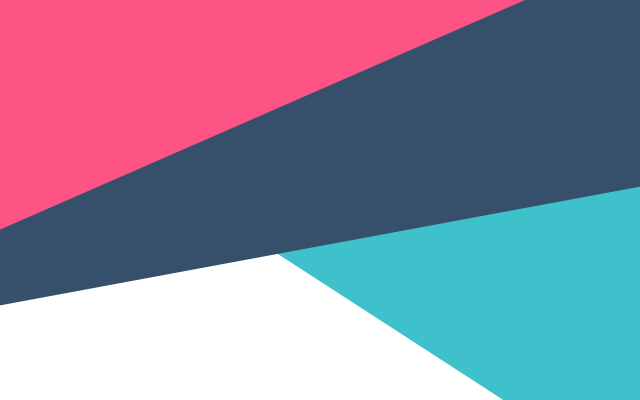
This background is drawn by a WebGL 1 fragment shader. Its source:

```glsl
precision highp float;

uniform vec2 u_resolution;

// Smooth coverage of the half-plane to the left of the line from a to b,
// with both points given as fractions of the canvas
float leftOf(vec2 a, vec2 b) {
    vec2 along = normalize((b - a) * u_resolution);
    vec2 offset = gl_FragCoord.xy - a * u_resolution;
    return clamp(along.x * offset.y - along.y * offset.x + 0.5, 0.0, 1.0);
}

void main() {
    vec3 white = vec3(1.0);
    vec3 teal = vec3(0.243, 0.757, 0.796);
    vec3 navy = vec3(0.212, 0.314, 0.42);
    vec3 pink = vec3(0.996, 0.325, 0.522);

    // Lower corner wedge
    vec3 color = mix(white, teal, leftOf(vec2(0.4336, 0.3656), vec2(0.7865, 0.0)));

    // Diagonal band, then the upper corner over it
    color = mix(color, navy, leftOf(vec2(0.0, 0.2365), vec2(1.0, 0.5333)));
    color = mix(color, pink, leftOf(vec2(0.0, 0.426), vec2(0.8203, 1.0)));

    gl_FragColor = vec4(color, 1.0);
}
```
